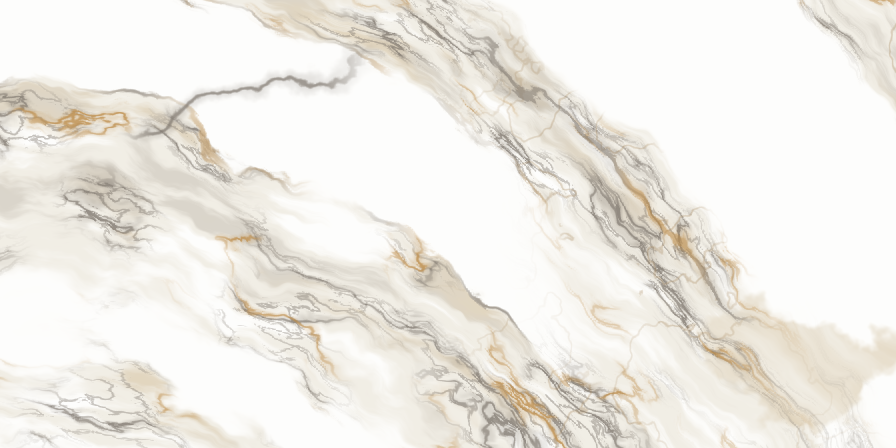
This texture is drawn by a Shadertoy shader. Its source:

```glsl
const vec3 WHITE  = vec3(0.994, 0.993, 0.987);
const vec3 IVORY  = vec3(0.945, 0.932, 0.898);
const vec3 GREIGE = vec3(0.855, 0.835, 0.795);
const vec3 BEIGE  = vec3(0.885, 0.838, 0.750);
const vec3 SLATE  = vec3(0.500, 0.470, 0.435);
const vec3 GOLD   = vec3(0.740, 0.550, 0.290);

const vec2 BEND = vec2(0.15, 0.30);         // slope and curvature of the flow
const float WARP = 0.17;
const vec2 CLOUD_SCALE  = vec2(2.2, 7.0);   // along, across the flow
const vec2 STREAK_SCALE = vec2(4.5, 24.0);
const vec2 VEIN_SCALE   = vec2(2.6, 9.0);
const vec2 HAIR_SCALE   = vec2(5.5, 19.0);
const vec2 LOWER_BAND = vec2(0.47, 0.83);
const vec2 UPPER_BAND = vec2(1.15, 1.50);
const float CORNER_BAND = 2.29;
const float MAIN_VEIN = 1.395;

vec2 gradient(vec2 cell) {
    vec3 h = fract(cell.xyx * vec3(0.1031, 0.1030, 0.0973));
    h += dot(h, h.yzx + 33.33);
    float angle = 6.2832 * fract((h.x + h.y) * h.z);
    return vec2(cos(angle), sin(angle));
}

float gradientNoise(vec2 p) {
    vec2 i = floor(p), f = fract(p);
    vec2 w = f * f * f * (f * (f * 6.0 - 15.0) + 10.0);
    vec2 e = vec2(1.0, 0.0);
    float low  = mix(dot(gradient(i), f), dot(gradient(i + e), f - e), w.x);
    float high = mix(dot(gradient(i + e.yx), f - e.yx),
                     dot(gradient(i + e.xx), f - e.xx), w.x);
    return mix(low, high, w.y);
}

float fbm(vec2 p) {
    float sum = 0.0, amplitude = 0.5;
    for (int i = 0; i < 5; i++) {
        sum += amplitude * gradientNoise(p);
        p = mat2(1.6, 1.2, -1.2, 1.6) * p + 7.3;
        amplitude *= 0.5;
    }
    return sum;
}

float window(float x, float lo, float hi, float softLo, float softHi) {
    return smoothstep(lo - softLo, lo + softLo, x)
         * (1.0 - smoothstep(hi - softHi, hi + softHi, x));
}

// Smooth line along the zero level of a field
float vein(float field, float width) {
    return 1.0 - smoothstep(0.2 * width, width + fwidth(field), abs(field));
}

void mainImage(out vec4 fragColor, in vec2 fragCoord) {
    vec2 p = fragCoord / iResolution.y;

    // Curved flow coordinates
    vec2 q = p + WARP * vec2(fbm(p * 2.5 + 3.1), fbm(p * 2.5 + 17.7));
    vec2 flow = vec2(q.x - 0.5 * q.y, q.y + BEND.x * q.x + BEND.y * q.x * q.x);
    float across = flow.y + 0.12 * fbm(flow * vec2(4.0, 10.0) + 41.0);

    // Mineral bands
    float lower = window(across, LOWER_BAND.x, LOWER_BAND.y, 0.09, 0.018);
    float upper = window(across, UPPER_BAND.x, UPPER_BAND.y, 0.03, 0.06)
                * (1.0 - 0.75 * smoothstep(1.55, 1.75, p.x));
    float corner = smoothstep(-0.05, 0.06, across - CORNER_BAND);
    float foot = (1.0 - smoothstep(0.38, 0.52, across))
               * smoothstep(-0.08, 0.16, fbm(flow * vec2(2.0, 5.0) + 63.0));
    float bridge = 0.55 * smoothstep(1.1, 1.4, p.x)
                 * window(across, 0.72, 1.18, 0.08, 0.05);
    float mask = clamp(lower + upper + corner + 0.9 * foot + bridge, 0.0, 1.0);

    // Clouded ground
    float clouds = fbm(flow * CLOUD_SCALE + 5.0);
    float streaks = fbm(flow * STREAK_SCALE + 11.0);
    float density = mask * (0.53 + 1.6 * clouds + 1.0 * streaks);
    float warmth = smoothstep(-0.02, 0.28, fbm(flow * vec2(1.8, 4.0) + 23.0));
    vec3 color = mix(WHITE, IVORY, smoothstep(0.0, 0.45, density));
    color = mix(color, mix(GREIGE, BEIGE, warmth), smoothstep(0.5, 0.95, density));

    // Beige pool at the lower right
    vec2 poolOffset = (p - vec2(1.79, 0.20)) / vec2(0.22, 0.13);
    float pool = length(poolOffset) + 1.6 * fbm(p * 5.0 + 29.0);
    color = mix(color, mix(IVORY, BEIGE, 0.55 + 1.5 * clouds),
                0.9 * (1.0 - smoothstep(0.85, 1.05, pool)));

    // Grey veins with soft halos, then hairlines
    float patches = smoothstep(-0.12, 0.32, gradientNoise(flow * vec2(3.0, 6.0) + 8.0));
    float veinField = fbm(flow * VEIN_SCALE + 31.0);
    float hairField = fbm(flow * HAIR_SCALE + 53.0);
    float grey = 0.24 * vein(veinField, 0.07) + 0.50 * vein(veinField, 0.012);
    grey += 0.45 * vein(hairField, 0.02);
    color = mix(color, SLATE, clamp(grey * patches * mask, 0.0, 0.8));

    // Golden veins
    float goldPatches = smoothstep(0.08, 0.38, gradientNoise(flow * vec2(3.5, 7.0) + 71.0));
    float goldField = fbm(flow * vec2(3.0, 8.0) + 83.0);
    float gold = 0.25 * vein(goldField, 0.07) + 0.55 * vein(goldField, 0.015);
    color = mix(color, GOLD, gold * goldPatches * mask);

    // Cross cracks
    float crack = vein(fbm(p * 4.0 + 97.0), 0.006);
    color = mix(color, mix(SLATE, GOLD, 0.6), 0.3 * crack * mask * smoothstep(0.9, 1.3, p.x));

    // Veins along the band borders
    float strength = smoothstep(-0.2, 0.25, gradientNoise(vec2(flow.x * 5.0, 2.0)));
    float border = vein(across - LOWER_BAND.y, 0.007)
                 + 0.7 * vein(across - UPPER_BAND.x, 0.006) * (1.0 - smoothstep(1.2, 1.4, p.x));
    vec3 borderColor = mix(SLATE, GOLD, smoothstep(-0.2, 0.3, gradientNoise(p * 5.0 + 4.0)));
    color = mix(color, borderColor, 0.65 * border * strength);

    // Main vein, golden in its middle
    float mainField = across - MAIN_VEIN;
    float golden = window(p.x, 1.39, 1.56, 0.04, 0.04);
    float mainVein = vein(mainField, 0.006 + 0.008 * golden) + 0.25 * vein(mainField, 0.04);
    mainVein *= window(p.x, 1.05, 1.66, 0.12, 0.06);
    color = mix(color, mix(SLATE, GOLD, golden), 0.6 * min(mainVein, 1.0));

    // Branch joining the two bands
    float branchField = p.y - 0.71 - 0.3 * (p.x - 0.28) + 0.12 * fbm(p * 6.0 + 19.0);
    float branch = 0.55 * vein(branchField, 0.006) + 0.2 * vein(branchField, 0.03);
    color = mix(color, SLATE, branch * window(p.x, 0.30, 0.78, 0.05, 0.08));

    fragColor = vec4(color, 1.0);
}
```
